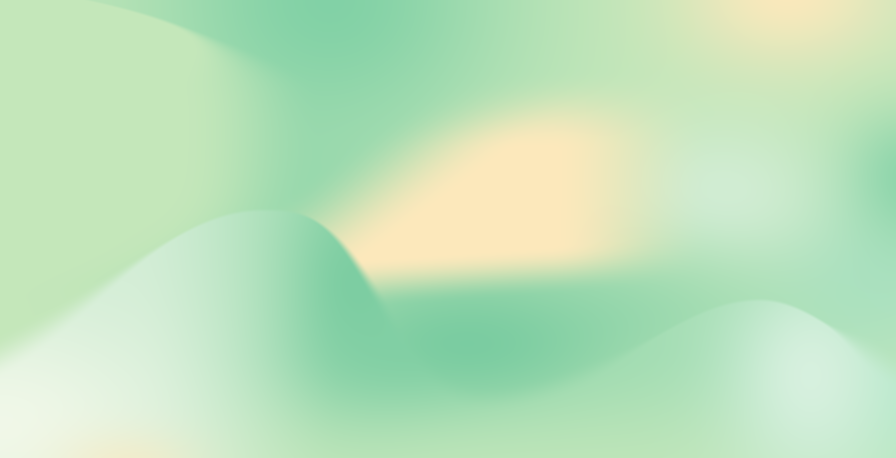
This background is drawn by a Shadertoy shader. Its source:

```glsl
// Soft pastel landscape: a blurred mint, leaf and cream backdrop behind one
// rolling wave. Colours are layered with Gaussian glows and feathered masks;
// the wave outline is the sum of two lopsided bumps. Units: canvas heights.

const vec3 LEAF  = vec3(0.77, 0.905, 0.73);
const vec3 MINT  = vec3(0.51, 0.82, 0.65);
const vec3 DEEP  = vec3(0.48, 0.80, 0.63);
const vec3 SAGE  = vec3(0.64, 0.865, 0.70);
const vec3 AQUA  = vec3(0.66, 0.88, 0.76);
const vec3 PALE  = vec3(0.83, 0.93, 0.84);
const vec3 CREAM = vec3(0.99, 0.91, 0.735);
const vec3 WHITE = vec3(0.94, 0.97, 0.91);

// Elliptical Gaussian falloff
float glow(vec2 p, vec2 center, vec2 radius) {
    vec2 d = (p - center) / radius;
    return exp(-dot(d, d));
}

// Feathered step: 0 below -soft, 1 above +soft
float feather(float d, float soft) {
    return smoothstep(-soft, soft, d);
}

// Hill profile with separate widths and falloff powers on each side
float bump(float d, vec2 widths, vec2 powers) {
    return d < 0.0 ? exp(-pow(-d / widths.x, powers.x))
                   : exp(-pow(d / widths.y, powers.y));
}

float waveHeight(float x) {
    return 0.11 + 0.431 * bump(x - 0.574, vec2(0.495, 0.30), vec2(2.0, 3.0))
                + 0.235 * bump(x - 1.658, vec2(0.35, 0.29), vec2(2.0));
}

// Cream patch: intersection of four soft half planes
float creamPatch(vec2 p) {
    float slant  = feather(dot(p - vec2(0.87, 0.62), vec2(0.595, -0.804)), 0.11);
    float top    = feather(0.76 - p.y, 0.09);
    float bottom = feather(p.y - 0.385 - 0.07 * (p.x - 0.85), 0.055);
    float right  = feather(1.38 - p.x, 0.18);
    return slant * top * bottom * right;
}

vec3 backdrop(vec2 p) {
    vec3 c = LEAF;

    // Green column at the top
    c = mix(c, MINT, glow(p, vec2(0.72, 1.0), vec2(0.40, 0.36)));
    c = mix(c, MINT, 0.55 * glow(p, vec2(0.62, 0.56), vec2(0.30, 0.20)));

    // Leaf lobe on the left, crisp at its top and blurred lower down
    float lobeEdge = 0.54 - 0.35 * pow(abs(p.y - 0.7) / 0.3, 4.0);
    float lobeSoft = mix(0.015, 0.16, smoothstep(0.95, 0.80, p.y));
    c = mix(c, LEAF, feather(lobeEdge - p.x, lobeSoft));

    // Warm corner and cool right side
    c = mix(c, CREAM, 0.95 * glow(p, vec2(1.72, 1.02), vec2(0.24, 0.17)));
    c = mix(c, AQUA, 0.85 * glow(p, vec2(1.90, 0.39), vec2(0.30, 0.22)));
    c = mix(c, MINT, 0.85 * glow(p, vec2(1.99, 0.61), vec2(0.16, 0.15)));
    c = mix(c, PALE, 0.90 * glow(p, vec2(1.58, 0.57), vec2(0.22, 0.16)));

    // Deep valley below the cream patch
    c = mix(c, SAGE, 0.75 * glow(p, vec2(1.42, 0.33), vec2(0.33, 0.13)));
    c = mix(c, DEEP, glow(p, vec2(1.02, 0.25), vec2(0.42, 0.19)));
    return mix(c, CREAM, creamPatch(p));
}

vec3 waveColor(vec2 p) {
    vec3 c = mix(SAGE, LEAF, 0.8 * smoothstep(0.25, -0.05, p.y));

    // Shaded slope and trough
    c = mix(c, DEEP, 0.95 * glow(p, vec2(0.78, 0.38), vec2(0.17, 0.23)));
    c = mix(c, DEEP, 0.75 * glow(p, vec2(0.95, 0.23), vec2(0.26, 0.12)));

    // Bright left flank with a warm foot
    c = mix(c, PALE, 0.95 * smoothstep(0.75, 0.28, p.x));
    c = mix(c, WHITE, glow(p, vec2(0.0, 0.07), vec2(0.38, 0.24)));
    c = mix(c, CREAM, 0.55 * glow(p, vec2(0.28, -0.02), vec2(0.16, 0.08)));

    // Pale dome on the right
    c = mix(c, AQUA + 0.03, 0.9 * glow(p, vec2(2.0, 0.20), vec2(0.25)));
    return mix(c, PALE + vec3(0.01, 0.01, 0.03),
               glow(p, vec2(1.77, 0.18), vec2(0.19, 0.25)));
}

void mainImage(out vec4 fragColor, in vec2 fragCoord) {
    vec2 p = fragCoord / iResolution.y;

    // The outline blurs at both ends and through the trough
    float trough = smoothstep(0.68, 0.85, p.x) * smoothstep(1.45, 1.25, p.x);
    float soft = 0.005 + 0.045 * smoothstep(0.40, 0.0, p.x)
               + 0.025 * trough + 0.04 * smoothstep(1.80, 1.92, p.x);
    float inside = feather(waveHeight(p.x) - p.y, soft);

    fragColor = vec4(mix(backdrop(p), waveColor(p), inside), 1.0);
}
```
